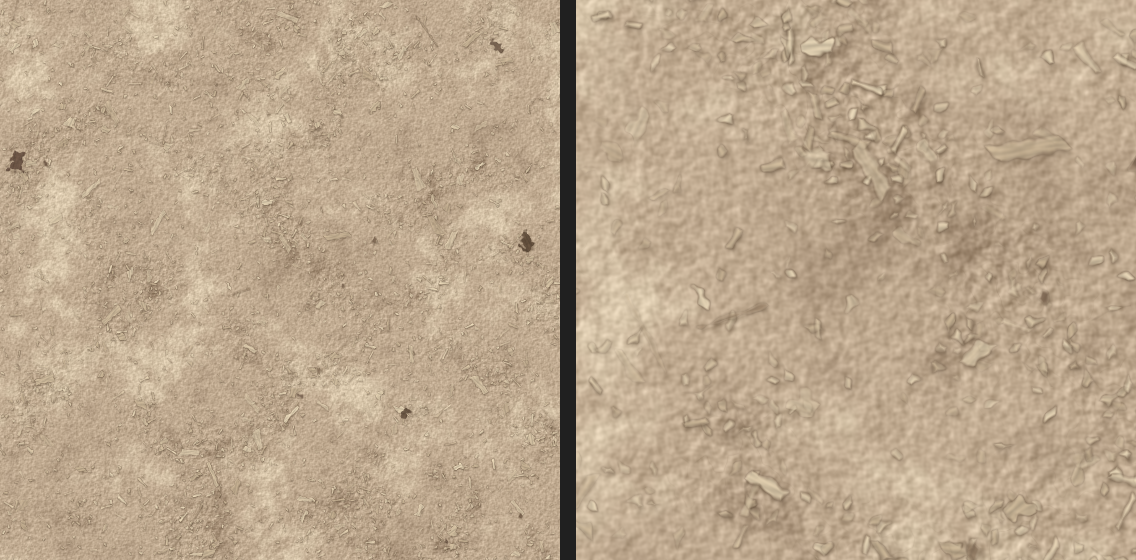
Left: the whole. Right: its middle third, enlarged.
This texture is drawn by a Shadertoy shader. Its source:

```glsl
// Dry sandy ground littered with wood chips, straw splinters and a few dark leaf scraps.

const vec3 SAND = vec3(0.765, 0.680, 0.578);
const vec3 PALE_DUST = vec3(0.850, 0.782, 0.672);
const vec3 DAMP_SOIL = vec3(0.52, 0.43, 0.34);
const vec3 PALE_WOOD = vec3(0.90, 0.84, 0.72);
const vec3 DULL_WOOD = vec3(0.76, 0.68, 0.56);
const vec3 LEAF_BROWN = vec3(0.34, 0.25, 0.20);
const vec3 CREVICE = vec3(0.32, 0.25, 0.18);
const float TAU = 6.2831853;

vec2 hash2(vec2 p) {
    vec3 q = fract(p.xyx * vec3(0.1031, 0.1030, 0.0973));
    q += dot(q, q.yzx + 33.33);
    return fract((q.xx + q.yz) * q.zy);
}

vec2 direction(float angle) {
    return vec2(cos(angle), sin(angle));
}

float cornerSlope(vec2 corner, vec2 offset) {
    return dot(direction(TAU * hash2(corner + 57.0).x), offset);
}

float gradientNoise(vec2 p) {
    vec2 i = floor(p), f = p - i;
    vec2 u = f * f * f * (f * (f * 6.0 - 15.0) + 10.0);
    vec2 e = vec2(0.0, 1.0);
    float low = mix(cornerSlope(i, f), cornerSlope(i + e.yx, f - e.yx), u.x);
    float high = mix(cornerSlope(i + e.xy, f - e.xy), cornerSlope(i + e.yy, f - e.yy), u.x);
    return mix(low, high, u.y);
}

float fbm(vec2 p, int octaves) {
    float sum = 0.0, amplitude = 1.0;
    for (int i = 0; i < octaves; i++) {
        sum += amplitude * gradientNoise(p);
        p = mat2(1.6, 1.2, -1.2, 1.6) * p + 19.7;
        amplitude *= 0.6;
    }
    return sum;
}

// Where litter gathers: 0 on clean sand, 1 inside a cluster.
float litterDensity(vec2 uv) {
    return smoothstep(-0.15, 0.5, fbm(uv * 7.0 + 31.0, 2));
}

float boxDistance(vec2 p, vec2 halfSize) {
    vec2 q = abs(p) - halfSize;
    return length(max(q, 0.0)) + min(max(q.x, q.y), 0.0);
}

float coverage(float d, float softness) {
    return 1.0 - smoothstep(-softness, softness, d);
}

// Lays one randomly turned piece in some cells of a grid, with shadow and dark rim.
vec3 scatter(vec3 ground, vec2 uv, float cells, vec2 halfSize, float share,
             float raggedness, vec3 colorA, vec3 colorB, float seed) {
    vec2 home = floor(uv * cells);
    float ragged = raggedness * gradientNoise(uv * 130.0 + seed);
    for (int y = -1; y <= 1; y++)
    for (int x = -1; x <= 1; x++) {
        vec2 id = home + vec2(x, y);
        vec2 place = hash2(id + seed);
        vec2 pick = hash2(id + seed + 113.0);
        vec2 shape = hash2(id + seed + 271.0);
        vec2 center = (id + 0.15 + 0.7 * place) / cells;
        if (pick.x > share * mix(0.3, 1.7, litterDensity(center))) continue;

        // Skewed and tapered, so that no two pieces share an outline.
        vec2 axis = direction(TAU * pick.y);
        mat2 turn = mat2(axis.x, -axis.y, axis.y, axis.x);
        vec2 size = halfSize * mix(vec2(0.4), vec2(1.3), shape);
        vec2 local = turn * (uv - center);
        local.x += local.y * (place.y - 0.5) * 1.6;
        local.y *= 1.0 + (shape.y - 0.3) * local.x / size.x * 0.5;
        float d = boxDistance(local, size) + ragged;
        float shadow = boxDistance(turn * (uv - center + vec2(-0.001, 0.002)), size) + ragged;

        float strength = mix(0.25, 1.0, fract(shape.x * 7.3 + place.y));
        float rim = coverage(abs(d - 0.0010), 0.0016);
        ground = mix(ground, CREVICE, 0.42 * strength * coverage(shadow, 0.0035));
        vec3 fiber = mix(colorA, colorB, place.x);
        fiber *= 1.0 + 0.25 * gradientNoise(local * vec2(70.0, 350.0) + seed);
        ground = mix(ground, fiber, (0.25 + 0.7 * strength) * coverage(d, 0.0012));
        ground = mix(ground, CREVICE, 0.5 * strength * rim);
    }
    return ground;
}

// Fine crumbs lit from the upper left.
float grainRelief(vec2 uv) {
    vec2 toLight = vec2(-0.0016, 0.0016);
    return fbm(uv * 95.0, 3) - fbm((uv + toLight) * 95.0, 3);
}

vec3 sandyGround(vec2 uv) {
    float patches = fbm(uv * 5.0 + 7.0, 5);
    float mottling = fbm(uv * 24.0 + 83.0, 5);
    float litter = litterDensity(uv);
    float crack = coverage(abs(fbm(uv * 38.0 + 3.0, 3)), 0.09);
    vec3 color = SAND;
    color = mix(color, PALE_DUST, 0.9 * smoothstep(0.0, 0.6, patches + 0.5 * mottling));
    color = mix(color, DAMP_SOIL, 0.45 * smoothstep(0.0, 0.8, 0.7 * mottling - 0.6 * patches));
    color = mix(color, DAMP_SOIL, 0.5 * litter * smoothstep(-0.1, 0.6, mottling));
    color = mix(color, DAMP_SOIL, crack * mix(0.04, 0.28, litter));
    color += 0.05 * mottling + mix(0.10, 0.16, litter) * grainRelief(uv);
    return color + 0.09 * gradientNoise(uv * 215.0 + 5.0);
}

void mainImage(out vec4 fragColor, in vec2 fragCoord) {
    vec2 uv = fragCoord / iResolution.y;
    vec3 color = sandyGround(uv);

    // Crumbs and splinters first, larger chips over them.
    color = scatter(color, uv, 110.0, vec2(0.0026, 0.0013), 0.30, 0.003, DULL_WOOD, PALE_WOOD, 11.0);
    color = scatter(color, uv, 45.0, vec2(0.0085, 0.0013), 0.28, 0.002, DULL_WOOD, PALE_WOOD, 23.0);
    color = scatter(color, uv, 29.0, vec2(0.0085, 0.0045), 0.15, 0.006, DULL_WOOD, PALE_WOOD, 37.0);
    color = scatter(color, uv, 17.0, vec2(0.0175, 0.0048), 0.18, 0.003, DULL_WOOD, PALE_WOOD, 53.0);

    // Thin twigs, dark specks and leaf scraps.
    color = scatter(color, uv, 10.0, vec2(0.0280, 0.0003), 0.12, 0.003, DAMP_SOIL, DULL_WOOD, 71.0);
    color = scatter(color, uv, 19.0, vec2(0.0040, 0.0030), 0.06, 0.005, LEAF_BROWN, DAMP_SOIL, 89.0);
    color = scatter(color, uv, 5.0, vec2(0.0140, 0.0090), 0.17, 0.009, LEAF_BROWN, CREVICE, 97.0);

    fragColor = vec4(clamp(color, 0.0, 1.0), 1.0);
}
```
